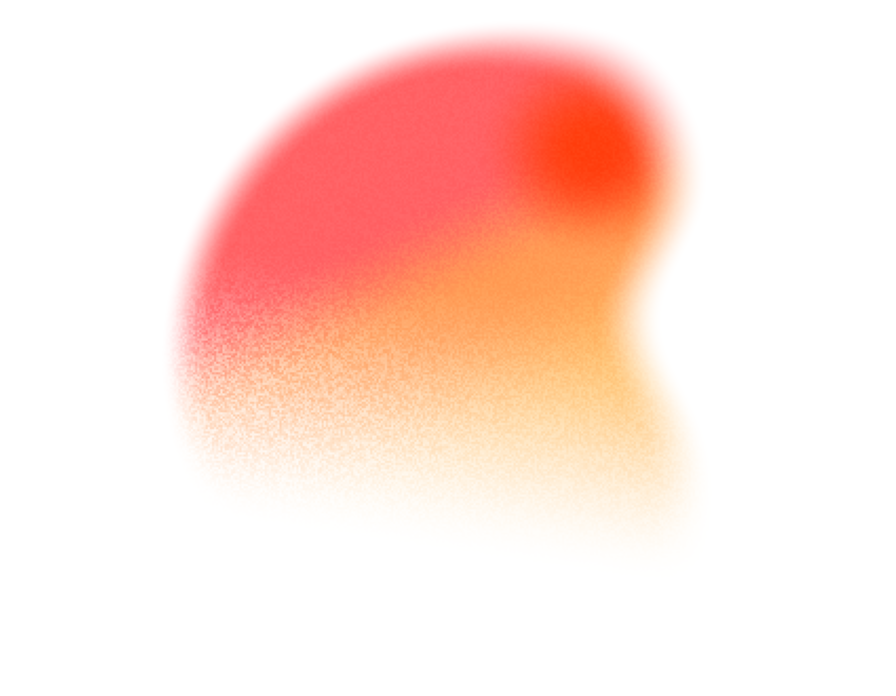
A Shadertoy shader for this background:

```glsl
float hash(vec2 cell) {
    vec3 q = fract(vec3(cell.xyx) * 0.1031);
    q += dot(q, q.yzx + 33.33);
    return fract((q.x + q.y) * q.z);
}

float valueNoise(vec2 p) {
    vec2 cell = floor(p);
    vec2 f = fract(p);
    f = f * f * (3.0 - 2.0 * f);
    float low = mix(hash(cell), hash(cell + vec2(1, 0)), f.x);
    float high = mix(hash(cell + vec2(0, 1)), hash(cell + vec2(1, 1)), f.x);
    return mix(low, high, f.y);
}

float smoothMax(float a, float b, float k) {
    float h = max(k - abs(a - b), 0.0) / k;
    return max(a, b) + h * h * k * 0.25;
}

// Disc cut on the right by a curve with a soft waist
float beanDistance(vec2 p) {
    float disc = length(p - vec2(0.717, 0.481)) - 0.452;
    float waist = (p.y - 0.539) / 0.134;
    float rightEdge = 0.98 - 0.079 * exp(-waist * waist);
    return smoothMax(disc, p.x - rightEdge, 0.16);
}

void mainImage(out vec4 fragColor, in vec2 fragCoord) {
    vec2 p = fragCoord / iResolution.y;
    float down = 1.0 - p.y;
    float leftness = 1.0 - smoothstep(0.3, 0.85, p.x);
    float grain = valueNoise(p * 330.0) - 0.5;

    // Coral sinks through orange into warm yellow
    vec3 coral = vec3(1.0, 0.385, 0.395);
    vec3 orange = vec3(1.0, 0.61, 0.33);
    vec3 amber = vec3(1.0, 0.74, 0.38);
    float slant = down + 0.5 * (p.x - 0.67) + 0.02 * grain;
    vec3 color = mix(coral, orange, smoothstep(0.26, 0.43, slant));
    color = mix(color, amber, smoothstep(0.42, 0.68, slant));

    // Hot spot in the upper lobe
    float spotDistance = length((p - vec2(0.85, 0.785)) * vec2(1.0, 1.05));
    float spot = 1.0 - smoothstep(0.02, 0.17, spotDistance);
    color = mix(color, vec3(1.0, 0.25, 0.06), spot);

    // Grainy fade towards the bottom
    float fade = smoothstep(0.385, 0.8, down - 0.15 * (p.x - 0.64));
    fade += grain * fade * (1.0 - fade) * mix(0.6, 1.6, leftness);

    // Blurred outline, softer on the right
    float blur = mix(0.035, 0.052, smoothstep(0.6, 0.95, p.x));
    float body = 1.0 - smoothstep(-blur, blur, beanDistance(p));

    color += grain * 0.035 * vec3(0.0, 1.0, 1.0);
    color = mix(vec3(1.0), color, body * (1.0 - clamp(fade, 0.0, 1.0)));
    fragColor = vec4(clamp(color, 0.0, 1.0), 1.0);
}
```
